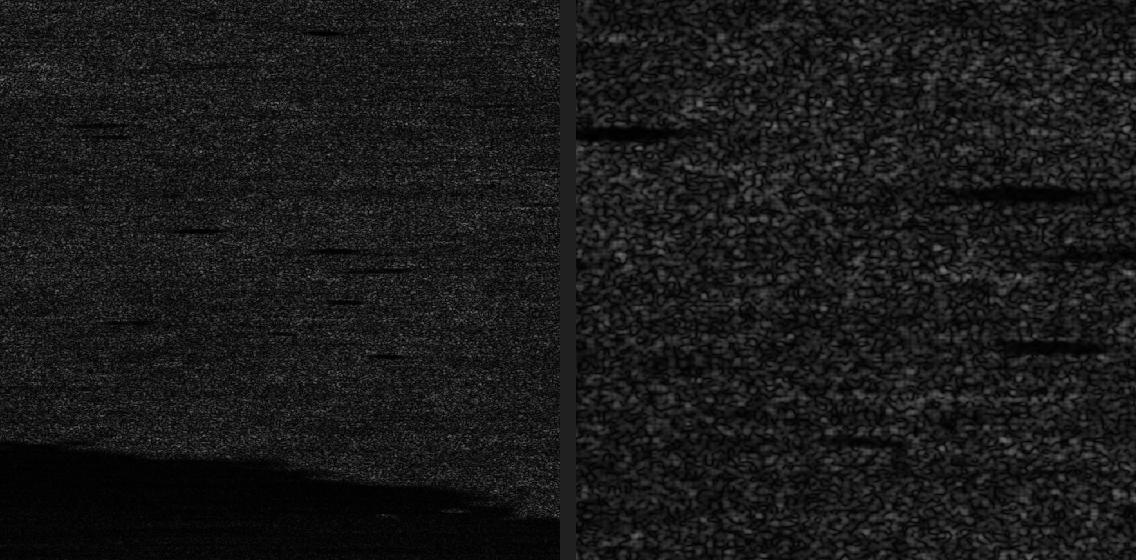
Left: the whole. Right: its middle third, enlarged.
A Shadertoy shader for this texture:

```glsl
// Dark radar-like speckle: fine grey grains, wider than tall, over faint
// horizontal streaks, with thin black slits and a sloping shadow at the base.
// Grain is the length of a smooth random 2D vector, scaled by a gain map.

const float TAU = 6.2831853;
const vec2 GRAIN_CELLS = vec2(310.0, 420.0);
const float GRAIN_LEVEL = 0.083;
const int SLIT_COUNT = 16;

// Two uniform random numbers for an integer lattice cell.
vec2 hash2(vec2 cell, float seed) {
    uvec3 v = uvec3(ivec3(cell, seed) + 4096);
    v = v * 1664525u + 1013904223u;
    v.x += v.y * v.z; v.y += v.z * v.x; v.z += v.x * v.y;
    v ^= v >> 16u;
    v.x += v.y * v.z; v.y += v.z * v.x;
    return (vec2(v.xy >> 8u) + 0.5) / 16777216.0;
}

// Smooth value noise in 0..1.
float valueNoise(vec2 p, float seed) {
    vec2 cell = floor(p), f = fract(p);
    f = f * f * (3.0 - 2.0 * f);
    float low = mix(hash2(cell, seed).x, hash2(cell + vec2(1, 0), seed).x, f.x);
    float high = mix(hash2(cell + vec2(0, 1), seed).x, hash2(cell + 1.0, seed).x, f.x);
    return mix(low, high, f.y);
}

// Rayleigh-distributed speckle: blend Gaussian vectors, keep their variance.
float speckle(vec2 p, float seed) {
    vec2 cell = floor(p), f = fract(p), sum = vec2(0.0);
    float power = 0.0;
    for (int j = 0; j < 2; j++) {
        for (int i = 0; i < 2; i++) {
            vec2 corner = vec2(i, j);
            vec2 w = mix(1.0 - f, f, corner);
            vec2 h = hash2(cell + corner, seed);
            float angle = TAU * h.y;
            sum += w.x * w.y * sqrt(-2.0 * log(h.x)) * vec2(cos(angle), sin(angle));
            power += w.x * w.x * w.y * w.y;
        }
    }
    return length(sum) * inversesqrt(power);
}

// Soft tapered slit: 1 at its core, 0 outside.
float slit(vec2 p, vec2 center, vec2 halfSize, float slope) {
    vec2 d = p - center;
    d.y -= slope * d.x;
    return 1.0 - smoothstep(0.35, 1.0, length(d / halfSize));
}

// Slits scattered over the upper field, one in each height layer.
float scatteredSlits(vec2 p) {
    float cover = 0.0;
    for (int i = 0; i < SLIT_COUNT; i++) {
        float layer = float(i);
        vec2 place = hash2(vec2(layer, 3.0), 71.0);
        vec2 shape = hash2(vec2(layer, 8.0), 72.0);
        float y = mix(0.34, 0.96, (layer + place.y) / float(SLIT_COUNT));
        vec2 halfSize = vec2(mix(0.04, 0.1, shape.x), mix(0.003, 0.007, shape.y));
        float depth = mix(0.45, 0.95, shape.y);
        cover = max(cover, depth * slit(p, vec2(place.x, y), halfSize, (shape.x - 0.5) * 0.08));
    }
    return cover;
}

// Brightness of the streaked field, about 1 on average.
float streakGain(vec2 p) {
    float broad = valueNoise(p * vec2(3.0, 9.0), 11.0) - 0.5;
    float streak = valueNoise(p * vec2(11.0, 95.0), 12.0) - 0.5;
    float fine = valueNoise(p * vec2(32.0, 230.0), 13.0) - 0.5;
    float row = valueNoise(p * vec2(1.5, 400.0), 14.0) - 0.5;
    float gain = 1.0 + 0.2 * broad + 0.38 * streak + 0.38 * fine + 0.38 * row;
    float glint = smoothstep(0.78, 1.0, valueNoise(p * vec2(18.0, 170.0), 15.0));
    return gain + 0.35 * glint;
}

// Height of the shadow's ragged upper edge.
float shadowEdge(vec2 p) {
    float ragged = valueNoise(p * vec2(14.0, 110.0), 21.0) - 0.5;
    float wave = 0.004 * sin(17.0 * p.x) + 0.002 * sin(41.0 * p.x + 1.0);
    return 0.212 - 0.05 * p.x - 0.092 * p.x * p.x + wave + 0.022 * ragged;
}

void mainImage(out vec4 fragColor, in vec2 fragCoord) {
    vec2 uv = fragCoord / iResolution.xy;

    // Lit field with its slits and a dark tongue reaching in near the base.
    float lit = streakGain(uv) * (1.0 - scatteredSlits(uv));
    lit *= 1.0 - 0.85 * slit(uv, vec2(0.74, 0.118), vec2(0.2, 0.021), -0.05);
    lit *= 1.0 + 0.25 * slit(uv, vec2(0.0, 0.87), vec2(0.22, 0.07), 0.0);

    // Shadow: blackest under its edge, with faint rows lower down.
    float edge = shadowEdge(uv);
    float rows = valueNoise(uv * vec2(3.0, 260.0), 31.0);
    float shade = mix(0.22, 0.1, smoothstep(0.03, 0.13, uv.y)) * (0.6 + 0.8 * rows);
    float gain = mix(shade, lit, smoothstep(-0.012, 0.014, uv.y - edge));

    // Isolated pale streaks across the lower shadow.
    float patchNoise = valueNoise(uv * vec2(16.0, 150.0), 32.0);
    gain += 0.7 * smoothstep(0.55, 0.9, patchNoise)
          * slit(uv, vec2(0.78, 0.08), vec2(0.45, 0.018), 0.03);

    float grey = GRAIN_LEVEL * gain * speckle(uv * GRAIN_CELLS, 41.0);
    fragColor = vec4(vec3(min(grey, 0.42)), 1.0);
}
```
